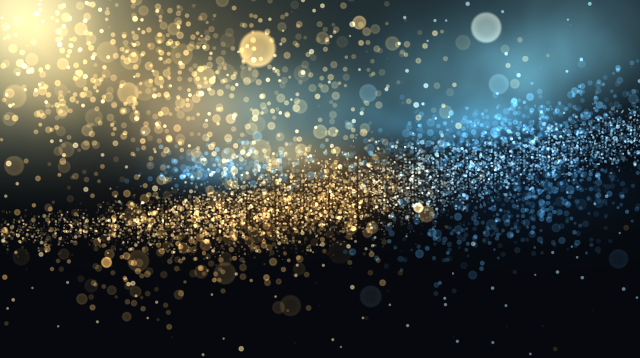
Give the GLSL for this background, as a WebGL 1 fragment shader.

```glsl
precision highp float;
// Gold and blue glitter wave with drifting bokeh discs over a dark, hazy backdrop.
uniform vec2 u_resolution;

const vec3 GOLD = vec3(0.92, 0.70, 0.36);
const vec3 CREAM = vec3(1.0, 0.88, 0.62);
const vec3 BLUE = vec3(0.27, 0.52, 0.70);
const vec3 ICE = vec3(0.62, 0.80, 0.88);

struct Disc { vec2 centre; float cover; float rnd; };

vec2 hash2(vec2 p) {
  vec3 q = fract(p.xyx * vec3(0.1031, 0.1030, 0.0973));
  q += dot(q, q.yzx + 33.33);
  return fract((q.xx + q.yz) * q.zy);
}

// Elliptical gaussian spot
float glow(vec2 p, vec2 centre, vec2 radius) {
  vec2 q = (p - centre) / radius;
  return exp(-dot(q, q));
}

// Lens disc with a slightly brighter rim
float lensDisc(float dist, float r) {
  float soft = max(1.0 / u_resolution.y, r * 0.12);
  float rim = 0.75 + 0.25 * smoothstep(0.4, 1.0, dist / r);
  return rim * (1.0 - smoothstep(r - soft, r + soft, dist));
}

// One random disc per cell, in columns shifted against each other
Disc cellDisc(vec2 p, float scale, float maxRadius, float seed) {
  vec2 g = p * scale;
  float shift = hash2(vec2(floor(g.x), seed)).x;
  g.y += shift;
  vec2 id = floor(g);
  vec2 jitter = hash2(id + seed * 17.3);
  vec2 look = hash2(id + seed * 31.7 + 5.0);
  float r = maxRadius * mix(0.45, 1.0, look.x);
  vec2 c = id + mix(vec2(r), vec2(1.0 - r), jitter);
  return Disc((c - vec2(0.0, shift)) / scale,
              lensDisc(distance(g, c) / scale, r / scale), look.y);
}

float waveHeight(float x) { return 0.35 + 0.05 * x + 0.06 * x * x; }

// Wave coordinates: x, and height above the crest line
vec2 toWave(vec2 p) { return vec2(p.x, p.y - waveHeight(p.x)); }

float clouds(vec2 p) {
  float sum = 0.0, amp = 0.5;
  for (int i = 0; i < 4; i++) {
    sum += amp * sin(p.x + 1.7 * sin(p.y)) * cos(p.y * 1.2 + sin(p.x));
    p = mat2(1.5, 1.1, -1.1, 1.5) * p + 2.3;
    amp *= 0.5;
  }
  return sum;
}

vec3 backdrop(vec2 p) {
  vec2 w = toWave(p);
  vec3 col = mix(vec3(0.022, 0.032, 0.05), vec3(0.11, 0.16, 0.18), smoothstep(0.0, 0.35, w.y));
  // Cool haze
  vec3 cool = vec3(0.19, 0.28, 0.30) * glow(p, vec2(0.78, 0.68), vec2(0.25, 0.14));
  cool += vec3(0.20, 0.34, 0.39) * glow(p, vec2(1.30, 0.76), vec2(0.28, 0.15));
  cool += vec3(0.14, 0.23, 0.26) * glow(p, vec2(1.60, 0.88), vec2(0.25, 0.20));
  cool += vec3(0.10, 0.23, 0.31) * glow(p, vec2(1.33, 0.65), vec2(0.25, 0.06));
  cool += vec3(0.07, 0.21, 0.31) * glow(p, vec2(0.60, 0.52), vec2(0.15, 0.06));
  col += cool * smoothstep(-0.04, 0.14, w.y) * (1.0 + 0.5 * clouds(p * 6.0));
  col += vec3(0.02, 0.07, 0.11) * glow(p, vec2(1.50, 0.48), vec2(0.28, 0.12));
  // Warm haze and corner light
  vec3 warm = vec3(0.34, 0.25, 0.12) * glow(p, vec2(0.30, 0.84), vec2(0.42, 0.24));
  warm += vec3(0.32, 0.23, 0.13) * glow(p, vec2(0.54, 0.66), vec2(0.19, 0.11));
  warm += vec3(0.30, 0.22, 0.11) * glow(p, vec2(0.86, 0.55), vec2(0.22, 0.07));
  col += warm * (1.0 + 0.35 * clouds(p * 7.0 + 4.0));
  col += vec3(0.16, 0.10, 0.03) * glow(w, vec2(0.85, -0.02), vec2(0.35, 0.07));
  return col + vec3(0.76, 0.70, 0.50) * glow(p, vec2(0.06, 0.97), vec2(0.25, 0.25));
}

float goldDensity(vec2 p) {
  return 0.65 * glow(p, vec2(0.48, 0.77), vec2(0.58, 0.30))
       + 0.6 * glow(toWave(p), vec2(0.62, -0.10), vec2(0.38, 0.12));
}

float blueDensity(vec2 p) {
  vec2 w = toWave(p);
  return 0.9 * glow(w, vec2(1.42, 0.09), vec2(0.36, 0.07))
       + 0.7 * glow(w, vec2(1.48, -0.13), vec2(0.28, 0.11))
       + 0.8 * glow(w, vec2(0.60, 0.13), vec2(0.16, 0.05));
}

// Fine grains along the crest, gold turning to blue
vec3 glitter(vec2 p) {
  vec3 sum = vec3(0.0);
  for (int i = 0; i < 7; i++) {
    float k = float(i);
    Disc s = cellDisc(p, 48.0 + 13.0 * k, 0.32, k + 1.0);
    vec2 w = toWave(s.centre);
    float width = mix(0.035, 0.08, smoothstep(0.0, 0.9, w.x)) * mix(1.0, 0.75, smoothstep(1.1, 1.6, w.x));
    float density = mix(0.3, 0.75, smoothstep(0.1, 0.7, w.x)) * glow(w, vec2(w.x, 0.0), vec2(1.0, width));
    float spark = fract(s.rnd * 57.0);
    vec3 tint = mix(mix(GOLD, CREAM, spark), mix(BLUE, ICE, spark), smoothstep(0.95, 1.3, w.x));
    sum += tint * s.cover * step(s.rnd, density) * (0.12 + 0.75 * spark * spark);
  }
  return sum;
}

// Scattered gold and blue discs, large and faint to small and bright
vec3 bokeh(vec2 p) {
  vec3 sum = vec3(0.0);
  for (int i = 0; i < 6; i++) {
    float k = float(i), fine = k / 5.0;
    Disc g = cellDisc(p, 9.0 + 6.0 * k, 0.30, k + 21.0);
    Disc b = cellDisc(p, 20.0 + 6.0 * k, 0.32, k + 41.0);
    float goldLight = mix(0.16, 0.5, fine) * (0.4 + fract(g.rnd * 39.0));
    float blueLight = mix(0.35, 0.5, fine) * (0.3 + fract(b.rnd * 39.0));
    sum += GOLD * g.cover * goldLight * step(g.rnd, goldDensity(g.centre) * mix(1.0, 0.5, fine));
    sum += BLUE * b.cover * blueLight * step(b.rnd, blueDensity(b.centre) * 0.8);
  }
  // Sparse bright specks over the whole frame
  for (int i = 0; i < 3; i++) {
    Disc s = cellDisc(p, 11.0 + 4.0 * float(i), 0.09, float(i) + 61.0);
    vec3 tint = mix(CREAM, ICE, smoothstep(0.9, 1.4, s.centre.x));
    sum += tint * s.cover * step(s.rnd, 0.12 + 0.3 * goldDensity(s.centre)) * 0.75;
  }
  return sum;
}

vec3 feature(vec2 p, vec2 centre, float r, vec3 tint) {
  return tint * lensDisc(distance(p, centre), r);
}

void main() {
  vec2 p = gl_FragCoord.xy / u_resolution.y;
  p.x *= 1.79 * u_resolution.y / u_resolution.x;
  vec3 col = backdrop(p) + glitter(p) + bokeh(p);
  // Leading discs
  col += feature(p, vec2(0.720, 0.863), 0.050, GOLD * 0.72);
  col += feature(p, vec2(1.360, 0.923), 0.042, vec3(0.42, 0.40, 0.34));
  col += feature(p, vec2(0.572, 0.784), 0.031, GOLD * 0.30);
  col += feature(p, vec2(0.358, 0.740), 0.030, GOLD * 0.28);
  col += feature(p, vec2(1.005, 0.937), 0.019, GOLD * 0.55);
  col += feature(p, vec2(1.030, 0.740), 0.025, ICE * 0.20);
  col += feature(p, vec2(1.395, 0.765), 0.028, ICE * 0.18);
  col += feature(p, vec2(1.170, 0.420), 0.014, CREAM * 0.9);
  col += feature(p, vec2(1.193, 0.402), 0.023, GOLD * 0.35);
  col += feature(p, vec2(0.298, 0.267), 0.015, GOLD * 0.85);
  col += feature(p, vec2(1.037, 0.172), 0.030, ICE * 0.11);
  col += feature(p, vec2(1.730, 0.277), 0.027, BLUE * 0.15);
  gl_FragColor = vec4(min(col, vec3(1.0)), 1.0);
}
```
